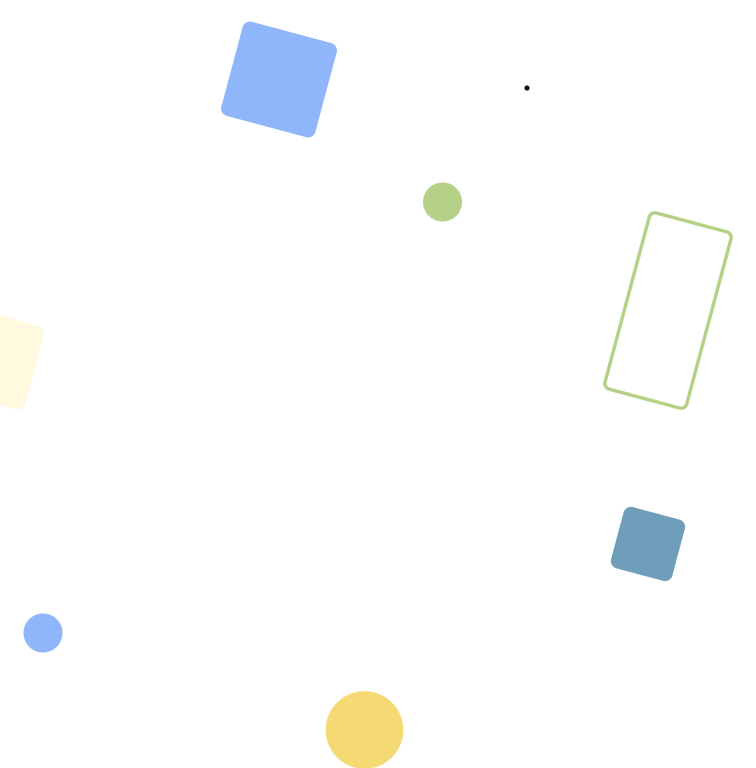
Reproduce this background procedurally as a Shadertoy shader.

```glsl
// Sparse tilted rounded boxes and flat discs scattered on a white ground.
#define TILT 0.2618
#define CORNER 0.0100
#define STROKE 0.0045
#define BLUE vec3(0.56, 0.71, 0.98)
#define CREAM vec3(1.0, 0.975, 0.875)
#define GREEN vec3(0.71, 0.82, 0.53)
#define TEAL vec3(0.43, 0.62, 0.73)
#define YELLOW vec3(0.96, 0.85, 0.45)
#define INK vec3(0.06)

// Signed distance to a disc
float disc(vec2 p, vec2 center, float radius) {
    return length(p - center) - radius;
}

// Signed distance to a rounded box leaning clockwise by TILT
float tiltedBox(vec2 p, vec2 center, vec2 halfSize) {
    float c = cos(TILT), s = sin(TILT);
    vec2 d = p - center;
    vec2 local = vec2(c * d.x - s * d.y, s * d.x + c * d.y);
    vec2 q = abs(local) - halfSize + CORNER;
    return length(max(q, 0.0)) + min(max(q.x, q.y), 0.0) - CORNER;
}

// Lay a colour over the canvas with a one-pixel soft edge
void paint(inout vec3 color, vec3 ink, float dist) {
    float coverage = clamp(0.5 - dist * iResolution.y, 0.0, 1.0);
    color = mix(color, ink, coverage);
}

void mainImage(out vec4 fragColor, in vec2 fragCoord) {
    // Canvas height is one unit
    vec2 p = fragCoord / iResolution.y;
    vec3 color = vec3(1.0);

    // Filled boxes
    paint(color, BLUE, tiltedBox(p, vec2(0.3633, 0.8965), vec2(0.0634)));
    paint(color, CREAM, tiltedBox(p, vec2(-0.0091, 0.5333), vec2(0.0562)));
    paint(color, TEAL, tiltedBox(p, vec2(0.8437, 0.2917), vec2(0.0413)));

    // Outlined box, stroke kept inside its border
    float frame = tiltedBox(p, vec2(0.8698, 0.5957), vec2(0.0573, 0.1210));
    paint(color, GREEN, abs(frame + 0.5 * STROKE) - 0.5 * STROKE);

    // Discs
    paint(color, GREEN, disc(p, vec2(0.5762, 0.7370), 0.0254));
    paint(color, BLUE, disc(p, vec2(0.0560, 0.1758), 0.0254));
    paint(color, YELLOW, disc(p, vec2(0.4746, 0.0495), 0.0505));

    // Tiny dark dot
    paint(color, INK, disc(p, vec2(0.6862, 0.8854), 0.0033));

    fragColor = vec4(color, 1.0);
}
```
